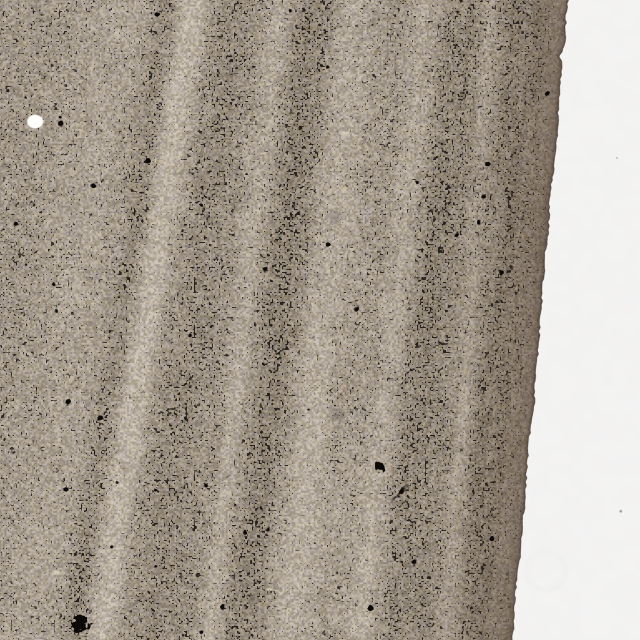
A WebGL 1 fragment shader for this texture:

```glsl
precision highp float;
// Speckled brown sheet with slanted pale bands and a ragged edge on white.
#define LIGHT_TONE vec3(0.735, 0.695, 0.640)
#define DARK_TONE vec3(0.535, 0.490, 0.430)
#define INK vec3(0.070, 0.055, 0.045)
#define PAPER vec3(0.953, 0.951, 0.948)
#define RIM_TONE vec3(0.250, 0.195, 0.155)
#define GRAIN_SCALE 350.0
#define GRAIN_CONTRAST 0.22
#define SPECK_STRENGTH 0.85
#define EDGE_BOTTOM 0.801
#define EDGE_TOP 0.888
#define SPOT_CELLS 15.0
#define SPOT_CHANCE 0.30

uniform vec2 u_resolution;

float hash(vec2 p) {
  vec3 q = fract(vec3(p.xyx) * 0.1031);
  q += dot(q, q.yzx + 33.33);
  return fract((q.x + q.y) * q.z);
}

float noise(vec2 p) {
  vec2 i = floor(p), f = fract(p);
  f = f * f * (3.0 - 2.0 * f);
  return mix(mix(hash(i), hash(i + vec2(1.0, 0.0)), f.x),
             mix(hash(i + vec2(0.0, 1.0)), hash(i + vec2(1.0, 1.0)), f.x), f.y);
}

// Soft slanted stripe, given its x at the top and at the bottom.
float band(vec2 p, float top, float bottom, float width) {
  float d = (p.x - mix(bottom, top, p.y)) / width;
  return exp(-d * d);
}

// Filled ellipse with an edge roughened by noise.
float blob(vec2 p, vec2 center, vec2 radius, float rough, float aa) {
  float d = (length((p - center) / radius) - 1.0) * min(radius.x, radius.y);
  d += rough * (noise(p * 230.0 + 17.0) - 0.5);
  return 1.0 - smoothstep(-aa, aa, d);
}

// Darkness of the bands: 0 is pale, 1 is dark.
float bandShade(vec2 p) {
  float s = 0.50;
  s -= 0.22 * band(p, 0.190, 0.050, 0.065);
  s += 0.32 * band(p, 0.262, 0.118, 0.022);
  s -= 0.58 * band(p, 0.302, 0.154, 0.026);
  s += 0.18 * band(p, 0.365, 0.240, 0.040);
  s -= 0.36 * band(p, 0.436, 0.328, 0.019);
  s += 0.34 * band(p, 0.492, 0.382, 0.034);
  s -= 0.34 * band(p, 0.555, 0.445, 0.036);
  s -= 0.30 * band(p, 0.670, 0.560, 0.020);
  s += 0.28 * band(p, 0.725, 0.625, 0.036);
  s -= 0.26 * band(p, 0.770, 0.697, 0.014);
  s += 0.34 * band(p, 0.830, 0.745, 0.045);
  vec2 low = (p - vec2(0.53, 0.13)) / vec2(0.09, 0.22);
  return s - 0.12 * exp(-dot(low, low));
}

// One randomly placed dark spot in some of the cells.
float spots(vec2 p, float aa) {
  vec2 cell = floor(p * SPOT_CELLS);
  vec2 jitter = vec2(hash(cell + 3.7), hash(cell + 41.3));
  vec2 center = (cell + 0.15 + 0.7 * jitter) / SPOT_CELLS;
  float radius = mix(0.0015, 0.0042, hash(cell + 71.9));
  return step(hash(cell + 9.1), SPOT_CHANCE) * blob(p, center, vec2(radius), 0.003, aa);
}

void main() {
  vec2 p = gl_FragCoord.xy / u_resolution;
  float aa = 0.8 / min(u_resolution.x, u_resolution.y);

  // Ragged right boundary, with a small notch near the top
  float edge = mix(EDGE_BOTTOM, EDGE_TOP, p.y);
  edge += 0.0035 * (noise(vec2(p.y * 38.0, 5.0)) - 0.5);
  edge += 0.0025 * (noise(vec2(p.y * 170.0, 9.0)) - 0.5);
  edge -= 0.005 * exp(-pow((p.y - 0.912) / 0.007, 2.0));
  float inside = edge - p.x;
  float nearEdge = exp(-max(inside, 0.0) / 0.055);

  // Bands, mottling and fine streaks that follow the boundary
  float shade = bandShade(p);
  shade += 0.16 * (noise(p * vec2(42.0, 30.0)) - 0.5);
  float streak = noise(vec2(inside * 150.0, p.y * 3.0)) - 0.5;
  shade += streak * mix(0.07, 0.30, smoothstep(0.45, 0.85, p.x));
  shade = clamp(shade, 0.0, 1.15);
  vec3 sheet = mix(LIGHT_TONE, DARK_TONE, shade);

  // Fine grain, slight warm and cool tint, dark specks
  sheet += GRAIN_CONTRAST * (noise(p * GRAIN_SCALE) - 0.5);
  float tint = noise(p * 260.0 + 80.0) - 0.5;
  sheet += tint * vec3(0.01, 0.0, -0.07);
  float limit = mix(0.86, 0.58, shade) + 0.16 * nearEdge;
  float speck = smoothstep(limit, limit + 0.24, noise(p * GRAIN_SCALE * 1.1 + 150.0));
  sheet = mix(sheet, INK, SPECK_STRENGTH * speck);

  // Brown darkening and rim beside the boundary
  sheet = mix(sheet, RIM_TONE * 1.35, 0.45 * nearEdge);
  sheet = mix(sheet, RIM_TONE, 0.75 * exp(-max(inside, 0.0) / 0.0035));

  // Scattered spots, larger blots, grey smudges and pale flecks
  float blots = spots(p, aa);
  blots = max(blots, blob(p, vec2(0.126, 0.025), vec2(0.013, 0.011), 0.013, aa));
  blots = max(blots, blob(p, vec2(0.594, 0.271), vec2(0.0075), 0.007, aa));
  vec2 slant = mat2(0.7, 0.7, -0.7, 0.7) * (p - vec2(0.627, 0.232));
  blots = max(blots, blob(slant, vec2(0.0), vec2(0.003, 0.012), 0.003, aa));
  blots = max(blots, blob(p, vec2(0.095, 0.807), vec2(0.0045), 0.003, aa));
  float smudge = blob(p, vec2(0.523, 0.661), vec2(0.011), 0.010, 0.006);
  smudge = max(smudge, blob(p, vec2(0.528, 0.354), vec2(0.009), 0.010, 0.006));
  sheet = mix(sheet, vec3(0.46, 0.43, 0.42), 0.40 * smudge);
  sheet = mix(sheet, INK * 0.7, blots);
  float flecks = blob(p, vec2(0.088, 0.105), vec2(0.004, 0.003), 0.002, aa);
  flecks = max(flecks, blob(p, vec2(0.423, 0.079), vec2(0.005, 0.002), 0.002, aa));
  flecks = max(flecks, blob(p, vec2(0.540, 0.792), vec2(0.006, 0.002), 0.002, aa));
  sheet = mix(sheet, vec3(0.87, 0.84, 0.76), 0.8 * flecks);
  sheet = mix(sheet, PAPER + 0.04, blob(p, vec2(0.055, 0.810), vec2(0.0125, 0.0105), 0.0, aa));

  // White ground with a faint ring and sparse dust
  vec3 ground = PAPER + 0.008 * (noise(p * 60.0) - 0.5);
  float ring = (length(p - vec2(0.853, 0.108)) - 0.030) / 0.005;
  ground -= 0.010 * exp(-ring * ring);
  ground -= 0.35 * blob(p, vec2(0.970, 0.201), vec2(0.002), 0.001, aa);
  ground -= 0.25 * blob(p, vec2(0.964, 0.753), vec2(0.0015), 0.001, aa);

  gl_FragColor = vec4(clamp(mix(ground, sheet, smoothstep(-aa, aa, inside)), 0.0, 1.0), 1.0);
}
```
